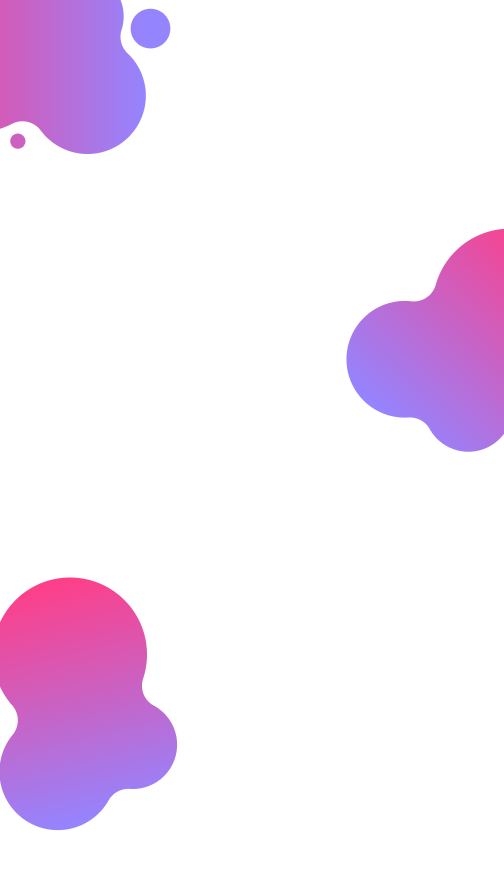
Write a WebGL 1 fragment shader that draws this background.

```glsl
precision highp float;
// Three gooey pink-to-violet blobs and two droplets on a white page.

uniform vec2 u_resolution;

#define GRID 432.0                     // layout units across the canvas width
#define FILLET 19.5                    // radius of the concave necks
#define HEAD vec3(0.0, 0.0, 66.0)      // lobes: centre x, y and radius
#define BODY vec3(95.0, 34.5, 50.0)
#define KNOB vec3(88.0, -33.5, 38.0)
#define PINK vec3(1.0, 0.245, 0.53)
#define VIOLET vec3(0.58, 0.52, 1.0)
#define PAGE vec3(1.0)

float circle(vec2 p, vec3 c) {
  return length(p - c.xy) - c.z;
}

// Union of two overlapping circles with a circular fillet on each side.
float joinCircles(vec2 p, vec3 a, vec3 b) {
  float span = distance(a.xy, b.xy);
  vec2 axis = (b.xy - a.xy) / span;
  vec2 rel = p - a.xy;
  vec2 q = vec2(dot(rel, axis), abs(axis.x * rel.y - axis.y * rel.x));

  // The fillet centre touches both circles from outside.
  float reachA = a.z + FILLET;
  float reachB = b.z + FILLET;
  float x = (reachA * reachA - reachB * reachB + span * span) / (2.0 * span);
  vec2 f = vec2(x, sqrt(max(reachA * reachA - x * x, 0.0)));

  bool inNeck = q.y * f.x < q.x * f.y && q.y * (span - f.x) < (span - q.x) * f.y;
  return inNeck ? FILLET - distance(q, f) : min(circle(p, a), circle(p, b));
}

float blob(vec2 p) {
  float d = joinCircles(p, HEAD, BODY);
  d = min(d, joinCircles(p, HEAD, KNOB));
  return min(d, joinCircles(p, BODY, KNOB));
}

// Moves a point into the frame of a blob placed at pos and turned by angle.
vec2 toLocal(vec2 p, vec2 pos, float angle) {
  float c = cos(angle);
  float s = sin(angle);
  return mat2(c, -s, s, c) * (p - pos);
}

// Fills a shape with the gradient that runs along its local x axis.
vec3 paint(vec3 under, float d, float x, float unitsPerPixel) {
  float t = clamp((x + HEAD.z) / (BODY.x + BODY.z + HEAD.z), 0.0, 1.0);
  float cover = clamp(0.5 - d / unitsPerPixel, 0.0, 1.0);
  return mix(under, mix(PINK, VIOLET, t), cover);
}

void main() {
  // Layout units, measured down from the top left corner.
  float unit = GRID / u_resolution.x;
  vec2 p = vec2(gl_FragCoord.x, u_resolution.y - gl_FragCoord.y) * unit;
  vec3 color = PAGE;

  // Top left blob with its two droplets
  vec2 q = toLocal(p, vec2(-20.0, 47.5), 0.0);
  float drops = min(circle(p, vec3(129.0, 24.5, 17.0)), circle(p, vec3(15.3, 121.0, 6.5)));
  color = paint(color, min(blob(q), drops), q.x, unit);

  // Right blob
  q = toLocal(p, vec2(437.0, 262.0), radians(133.0));
  color = paint(color, blob(q), q.x, unit);

  // Bottom left blob
  q = toLocal(p, vec2(60.0, 561.0), radians(76.0));
  color = paint(color, blob(q), q.x, unit);

  gl_FragColor = vec4(color, 1.0);
}
```
